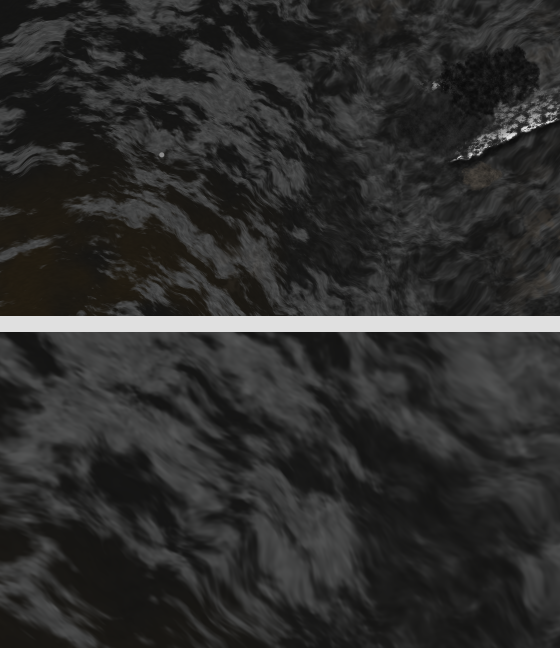
Top, the full canvas; bottom, a detail of the centre.
Give the GLSL for this texture, as a Shadertoy shader.

```glsl
// Dark rippled stream water flowing past a wet, glinting rock

float hash(vec2 p) {
    p = fract(p * vec2(123.34, 456.21));
    p += dot(p, p + 45.32);
    return fract(p.x * p.y);
}

float noise(vec2 p) {
    vec2 cell = floor(p), f = fract(p);
    f = f * f * (3.0 - 2.0 * f);
    float low = mix(hash(cell), hash(cell + vec2(1, 0)), f.x);
    float high = mix(hash(cell + vec2(0, 1)), hash(cell + vec2(1, 1)), f.x);
    return mix(low, high, f.y);
}

float fbm(vec2 p, int octaves) {
    float sum = 0.0, total = 0.0, amp = 0.5;
    for (int i = 0; i < octaves; i++) {
        sum += amp * noise(p);
        total += amp;
        amp *= 0.58;
        p = p * 2.03 + vec2(17.3, 9.1);
    }
    return sum / total;
}

// 1 at the centre of an ellipse, falling smoothly outwards
float glow(vec2 p, vec2 center, vec2 radius) {
    vec2 d = (p - center) / radius;
    return exp(-dot(d, d));
}

// Filled ellipse whose outline is roughened by an offset
float blob(vec2 p, vec2 center, vec2 radius, float rough, float soft) {
    float d = length((p - center) / radius) + rough;
    return 1.0 - smoothstep(1.0 - soft, 1.0 + soft, d);
}

// Coordinates along and across the current, which bends down in the middle
vec2 streamCoords(vec2 p) {
    float bend = smoothstep(0.1, 1.5, p.x) * mix(0.85, 0.4, p.y);
    return vec2(p.x - 0.45 * p.y, p.y + bend - 0.14 * p.x);
}

vec3 waterColor(vec2 p) {
    vec2 warp = vec2(fbm(p * 6.0, 3), fbm(p * 6.0 + 9.0, 3)) - 0.5;
    vec2 q = streamCoords(p) + 0.075 * warp;
    float broad = fbm(q * vec2(7.0, 18.0), 5);
    float thin = fbm(q * vec2(32.0, 75.0), 3);
    float rippleArea = smoothstep(0.45, 0.75, noise(p * 6.0 + 31.0));
    float ripple = rippleArea * sin(q.y * 290.0 + 9.0 * noise(p * 9.0));

    // Sky reflections: crisp patches on the left, fine chop on the right
    float bias = 0.085 * glow(p, vec2(0.55, 0.74), vec2(0.35, 0.12))
               + 0.035 * glow(p, vec2(0.95, 0.42), vec2(0.3, 0.3))
               - 0.11 * glow(p, vec2(0.12, 0.2), vec2(0.4, 0.32))
               - 0.04 * glow(p, vec2(0.1, 0.6), vec2(0.4, 0.2));
    float patches = broad + 0.32 * (thin - 0.5) + 0.04 * ripple + bias;
    float crisp = smoothstep(0.42, 0.66, patches);
    float chop = smoothstep(0.2, 0.82, 0.4 * broad + 0.6 * thin + 0.04 * ripple);
    float light = mix(crisp, chop, 0.85 * smoothstep(0.75, 1.35, p.x));

    // Brown bed showing through the dark troughs
    float bed = smoothstep(0.7, 0.1, p.y) * smoothstep(1.25, 0.2, p.x);
    bed *= smoothstep(0.25, 0.6, fbm(p * 4.0 + 3.0, 3));
    vec3 trough = mix(vec3(0.08, 0.08, 0.078), vec3(0.13, 0.107, 0.068), bed);
    vec3 crest = vec3(0.268, 0.27, 0.27) * mix(0.8, 1.12, thin);
    vec3 color = mix(trough, crest, light);

    // Warm pebbles under the shallows
    float shallows = glow(p, vec2(1.78, 0.18), vec2(0.14, 0.25))
                   + 0.4 * glow(p, vec2(1.2, 0.96), vec2(0.12, 0.12))
                   + 0.5 * glow(p, vec2(1.7, 0.87), vec2(0.08, 0.1))
                   + 0.5 * glow(p, vec2(0.76, 0.14), vec2(0.07, 0.08));
    float pebbles = shallows * smoothstep(0.45, 0.7, fbm(p * 22.0, 3));
    color = mix(color, vec3(0.28, 0.25, 0.215), 0.7 * min(pebbles, 1.0));

    // Short fine facets, stronger where the water is lit
    float facets = fbm(q * vec2(70.0, 150.0), 2) - 0.5;
    return color * (1.0 + 0.4 * facets * mix(0.4, 1.0, light));
}

vec3 addRock(vec3 color, vec2 p) {
    float rough = fbm(p * 22.0, 4) - 0.5;
    float grain = fbm(p * 75.0, 3);

    // Dark wake and the shaded cap
    float wake = blob(p, vec2(1.43, 0.6), vec2(0.14, 0.12), 1.3 * rough, 0.4);
    color = mix(color, vec3(0.03 + 0.13 * grain), 0.75 * wake);
    float cap = blob(p, vec2(1.565, 0.735), vec2(0.145, 0.11), rough, 0.1);
    color = mix(color, vec3(0.04 + 0.16 * grain * grain), cap);

    // Wet face above a curved waterline
    float rise = smoothstep(1.38, 1.82, p.x);
    float above = p.y - (0.48 + 0.14 * rise) + 0.03 * rough;
    float height = 0.12 * smoothstep(1.42, 1.62, p.x) - 0.04 * smoothstep(1.69, 1.8, p.x);
    float face = smoothstep(-0.004, 0.006, above) * smoothstep(0.025, -0.025, above - height + 0.12 * rough);
    face *= smoothstep(1.41, 1.45, p.x);
    float sheen = fbm(vec2(p.x + p.y, p.y - 0.6 * p.x) * vec2(40.0, 75.0), 4);
    color = mix(color, vec3(0.13 + 0.33 * smoothstep(0.2, 0.85, sheen)), face);

    // Glints hug the waterline, with shadow below it
    float glint = face * exp(-above * 32.0) * smoothstep(0.4, 0.7, sheen);
    color += 0.6 * glint;
    float shadow = smoothstep(-0.03, -0.004, above) * smoothstep(0.006, -0.004, above);
    color *= 1.0 - 0.5 * shadow * smoothstep(1.4, 1.46, p.x);
    float spark = glow(p, vec2(1.37, 0.73), vec2(0.035, 0.014)) * smoothstep(0.45, 0.65, grain);
    color += 0.35 * spark;

    // Small tan stone below the rock
    float stone = blob(p, vec2(1.525, 0.445), vec2(0.05, 0.04), 1.2 * rough, 0.15);
    return mix(color, vec3(0.27, 0.25, 0.225) * (0.45 + 0.9 * grain), 0.85 * stone);
}

void mainImage(out vec4 fragColor, in vec2 fragCoord) {
    vec2 p = fragCoord / iResolution.y;
    vec3 color = addRock(waterColor(p), p);
    float fleck = blob(p, vec2(0.512, 0.51), vec2(0.008), 0.0, 0.3);
    color = mix(color, vec3(0.55), fleck);
    fragColor = vec4(clamp(color, 0.0, 1.0), 1.0);
}
```
